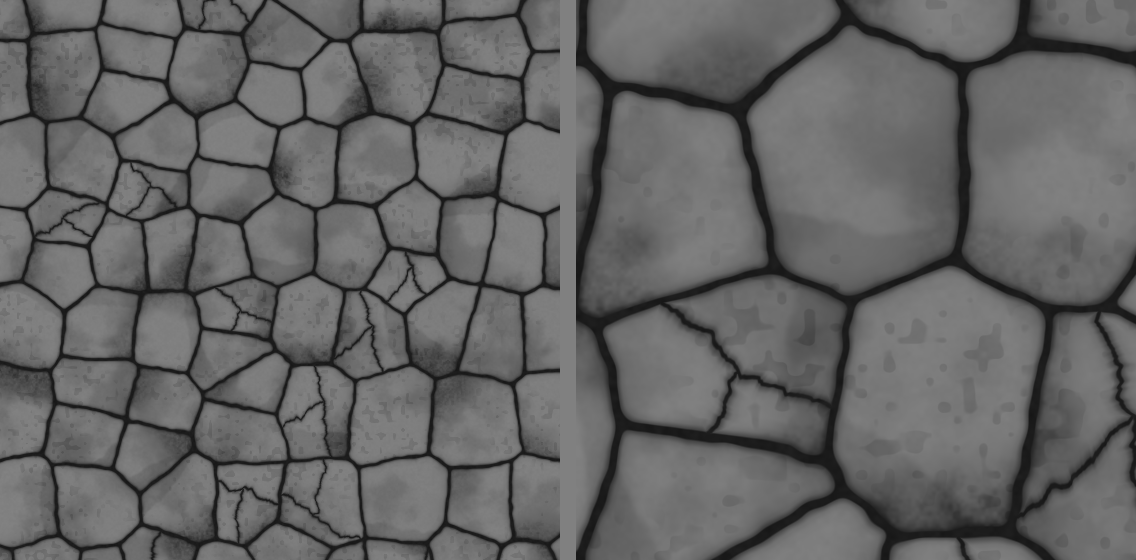
Left: the whole. Right: its middle third, enlarged.
Reproduce this texture procedurally as a WebGL 2 fragment shader.

```glsl
#version 300 es
precision highp float;
// Grey dry-stone wall: irregular fitted blocks, dark joints, cracks and grainy stains.

#define COLUMNS 8.2
#define ROWS 6.6
#define SPLIT_SHARE 0.2
#define CRACK_SHARE 0.17
#define JOINT_WIDTH 0.0021
#define CORNER_ROUND 0.006
#define STONE_TONE 0.497
#define JOINT_TONE 0.105
#define MOTTLE_DEPTH 0.062
#define STAIN_DEPTH 0.27

uniform vec2 u_resolution;
out vec4 outColor;

float hash(vec2 p) {
  vec3 q = fract(p.xyx * 0.1031);
  q += dot(q, q.yzx + 33.33);
  return fract((q.x + q.y) * q.z);
}

float noise(vec2 p) {
  vec2 i = floor(p), f = fract(p);
  f = f * f * (3.0 - 2.0 * f);
  return mix(mix(hash(i), hash(i + vec2(1, 0)), f.x),
             mix(hash(i + vec2(0, 1)), hash(i + vec2(1, 1)), f.x), f.y);
}

float fbm(vec2 p) {
  float sum = 0.0, amp = 0.5;
  for (int i = 0; i < 5; i++) {
    sum += amp * noise(p);
    p = mat2(1.6, 1.2, -1.2, 1.6) * p + 7.3;
    amp *= 0.5;
  }
  return sum / 0.97;
}

float smoothMin(float a, float b, float k) {
  float h = max(k - abs(a - b), 0.0) / k;
  return min(a, b) - h * h * k * 0.25;
}

// Each course has its own stone width and phase
float courseColumns(float row) { return COLUMNS * mix(0.82, 1.2, hash(vec2(row, 41.0))); }
float coursePhase(float row) { return 0.5 * mod(row, 2.0) + 0.5 * hash(vec2(row, 17.0)); }

// Centre of a stone; part -1 or +1 is the lower or upper half of a split one
vec2 stoneCentre(vec2 cell, float part) {
  vec2 jitter = vec2(hash(cell + 3.7), hash(cell + 91.3)) - 0.5;
  float x = cell.x + 0.5 + coursePhase(cell.y) + 0.42 * jitter.x + 0.06 * part;
  float y = cell.y + 0.5 + 0.24 * jitter.y + 0.25 * part;
  return vec2(x / courseColumns(cell.y), y / ROWS);
}

// Visits the stones around p: finds the nearest, then the distance to its border
float stoneBorder(vec2 p, out vec2 centre, out vec2 id) {
  float nearest = 1e3, border = 0.08;
  float row = floor(p.y * ROWS);
  for (int pass = 0; pass < 2; pass++)
  for (int j = -1; j <= 1; j++) {
    float r = row + float(j);
    float column = floor(p.x * courseColumns(r) - coursePhase(r));
    for (int i = -2; i <= 2; i++) {
      vec2 cell = vec2(column + float(i), r);
      bool split = hash(cell + 55.1) < SPLIT_SHARE;
      for (int k = 0; k < 2; k++) {
        if (k == 1 && !split) break;
        float part = split ? float(2 * k - 1) : 0.0;
        vec2 c = stoneCentre(cell, part);
        if (pass == 0) {
          float d = distance(p, c);
          if (d < nearest) { nearest = d; centre = c; id = cell + 0.37 * part; }
        } else if (distance(c, centre) > 1e-4) {
          float d = dot(0.5 * (c + centre) - p, normalize(c - centre));
          border = smoothMin(border, d, CORNER_ROUND);
        }
      }
    }
  }
  return border;
}

// A jagged main crack with one branch, in coordinates relative to the stone
float crackDistance(vec2 q, vec2 id) {
  float angle = 6.283 * hash(id + 12.9);
  q = mat2(cos(angle), sin(angle), -sin(angle), cos(angle)) * q;
  float side = q.y - 0.012 + 0.036 * (fbm(vec2(q.x * 32.0, hash(id) * 90.0)) - 0.5);
  float branch = q.x + 0.4 * q.y + 0.03 * (fbm(vec2(q.y * 38.0, hash(id) * 70.0)) - 0.5);
  float d = abs(side) * 0.8;
  return side < 0.0 ? min(d, abs(branch) * 0.85) : d;
}

void main() {
  vec2 uv = gl_FragCoord.xy / u_resolution.y;
  float px = 1.0 / u_resolution.y;

  // Wobbly stone outlines
  vec2 wobble = vec2(noise(uv * 24.0), noise(uv * 24.0 + 50.0)) - 0.5;
  vec2 chips = vec2(noise(uv * 85.0 + 9.0), noise(uv * 85.0 + 70.0)) - 0.5;
  vec2 p = uv + 3.0 + 0.007 * wobble + 0.0028 * chips;
  vec2 centre, id;
  float border = stoneBorder(p, centre, id);
  vec2 q = p - centre;

  // Face: mottling, fine grain and small pits
  float cloud = fbm(p * 15.0 + 20.0 * hash(id));
  float grain = noise(uv * 230.0) * 0.6 + noise(uv * 410.0) * 0.4 - 0.5;
  float tone = STONE_TONE + 0.016 * (hash(id + 8.0) - 0.6);
  tone -= MOTTLE_DEPTH * smoothstep(0.38, 0.68, cloud);
  tone += 0.022 * grain;
  float pits = smoothstep(0.66, 0.78, noise(uv * 125.0)) * smoothstep(0.42, 0.62, fbm(uv * 9.0 + 4.0));
  tone -= 0.05 * pits;

  // Grainy stain towards one side, mostly the foot of the stone
  vec2 lean = normalize(vec2(hash(id + 2.2) - 0.5, hash(id + 6.6) - 0.72));
  float reach = dot(q, lean) / 0.07 + 1.1 * (cloud - 0.5);
  float strength = mix(0.12, 1.0, hash(id + 31.0));
  float stain = smoothstep(0.1, 1.25, reach) * strength;
  tone -= STAIN_DEPTH * stain * (0.95 + 0.8 * grain);

  // Flat facet with a crisp boundary on some stones
  vec2 slope = normalize(vec2(hash(id + 14.0) - 0.5, hash(id + 19.0) - 0.6));
  float facet = smoothstep(0.0, 0.007, dot(q, slope) - 0.034 + 0.03 * (cloud - 0.5));
  tone -= 0.045 * facet * step(0.55, hash(id + 77.0));

  // Joints and cracks: worn rim, soft shade and dark core
  float width = JOINT_WIDTH * (0.75 + 0.6 * noise(uv * 16.0 + 30.0));
  float gap = border - width;
  if (hash(id + 63.0) < CRACK_SHARE) gap = min(gap, crackDistance(q, id) - 0.4 * width);
  tone += 0.014 * smoothstep(0.004, 0.007, gap) * (1.0 - smoothstep(0.007, 0.012, gap));
  tone *= mix(0.87, 1.0, smoothstep(0.0, 0.015, gap));
  tone *= mix(0.55, 1.0, smoothstep(-0.001, 0.0045, gap));
  float core = 1.0 - smoothstep(-0.6 * px, 0.0006 + 0.6 * px, gap);
  tone = mix(tone, JOINT_TONE + 0.04 * grain, core);

  outColor = vec4(vec3(clamp(tone, 0.0, 1.0)), 1.0);
}
```
